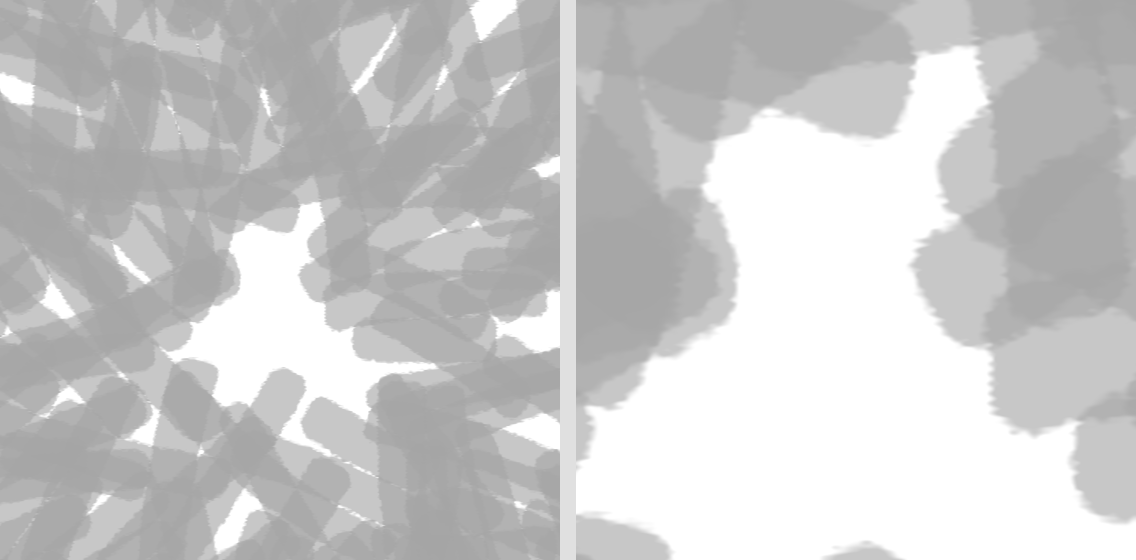
Left: the whole. Right: its middle third, enlarged.
Reproduce this pattern procedurally as a WebGL 1 fragment shader.

```glsl
precision highp float;
// Translucent grey marker strokes, overlapping in layers around a bare white hollow.

uniform vec2 u_resolution;

const int   STROKE_COUNT = 156;
const vec3  PAPER        = vec3(1.0);
const vec3  INK          = vec3(0.647);        // tone reached by many layers
const float TRANSMIT     = 0.375;              // paper contrast left by one layer
const vec2  HOLLOW       = vec2(0.48, 0.41);   // centre of the bare area
const float HOLLOW_SIZE  = 0.25;
const float MARGIN       = 0.12;               // strokes may start outside the canvas
const vec2  HALF_LENGTH  = vec2(0.11, 0.27);   // shortest, longest
const vec2  HALF_WIDTH   = vec2(0.035, 0.042); // thinnest, thickest
const float CORNER       = 0.027;
const float TURN         = 1.8;                // spread of directions, radians
const float BEND         = 1.1;
const float TAPER        = 0.05;
const float SCATTER      = 0.12;
const float EDGE_SOFT    = 0.0034;
const float EDGE_WAVE    = 0.004;
const float EDGE_GRAIN   = 0.005;
const float SEED         = 7.0;

float hash21(vec2 p) {
  vec3 q = fract(p.xyx * vec3(0.1031, 0.1030, 0.0973));
  q += dot(q, q.yzx + 33.33);
  return fract((q.x + q.y) * q.z);
}

float valueNoise(vec2 p) {
  vec2 cell = floor(p);
  vec2 f = fract(p);
  f = f * f * (3.0 - 2.0 * f);
  float low  = mix(hash21(cell), hash21(cell + vec2(1.0, 0.0)), f.x);
  float high = mix(hash21(cell + vec2(0.0, 1.0)), hash21(cell + 1.0), f.x);
  return mix(low, high, f.y);
}

float roundedBox(vec2 p, vec2 halfSize, float radius) {
  vec2 q = abs(p) - halfSize + radius;
  return length(max(q, 0.0)) + min(max(q.x, q.y), 0.0) - radius;
}

// Random value of one stroke; each channel is an independent property.
float trait(float id, float channel) {
  return hash21(vec2(id * 1.37 + SEED, channel * 17.3 + SEED));
}

// Evenly spread centres, pushed outward to keep the hollow bare.
vec2 strokeCentre(float id) {
  vec2 even = fract(0.5 + id * vec2(0.75488, 0.56984));
  vec2 centre = mix(vec2(-MARGIN), vec2(1.0 + MARGIN), even);
  centre += SCATTER * (vec2(trait(id, 1.0), trait(id, 2.0)) - 0.5);
  vec2 away = centre - HOLLOW;
  float reach = max(length(away), 0.001);
  return HOLLOW + away / reach * sqrt(reach * reach + HOLLOW_SIZE * HOLLOW_SIZE);
}

// Signed distance to one slightly bent, tapering stroke.
float strokeDistance(vec2 p, float id) {
  vec2 centre = strokeCentre(id);
  vec2 away = centre - HOLLOW;
  float angle = atan(away.y, away.x) + TURN * (trait(id, 3.0) - 0.5);
  float c = cos(angle);
  float s = sin(angle);
  vec2 q = p - centre;
  q = vec2(c * q.x + s * q.y, c * q.y - s * q.x);
  q.y += BEND * (trait(id, 4.0) - 0.5) * q.x * q.x;
  vec2 halfSize = vec2(mix(HALF_LENGTH.x, HALF_LENGTH.y, trait(id, 5.0)),
                       mix(HALF_WIDTH.x, HALF_WIDTH.y, trait(id, 6.0)));
  halfSize.y += TAPER * (trait(id, 7.0) - 0.5) * clamp(q.x, -0.3, 0.3);
  return roundedBox(q, halfSize, CORNER);
}

void main() {
  vec2 uv = gl_FragCoord.xy / min(u_resolution.x, u_resolution.y);

  // Frayed edges: a slow wave plus a fine, sideways grain
  float fray = EDGE_WAVE * (valueNoise(uv * 38.0) - 0.5)
             + EDGE_GRAIN * (valueNoise(uv * vec2(150.0, 340.0)) - 0.5);

  // Every layer of ink dims what is left of the paper
  float paperLeft = 1.0;
  for (int i = 0; i < STROKE_COUNT; i++) {
    float d = strokeDistance(uv, float(i)) + fray;
    float cover = 1.0 - smoothstep(-EDGE_SOFT, EDGE_SOFT, d);
    paperLeft *= mix(1.0, TRANSMIT, cover);
  }

  gl_FragColor = vec4(mix(INK, PAPER, paperLeft), 1.0);
}
```
